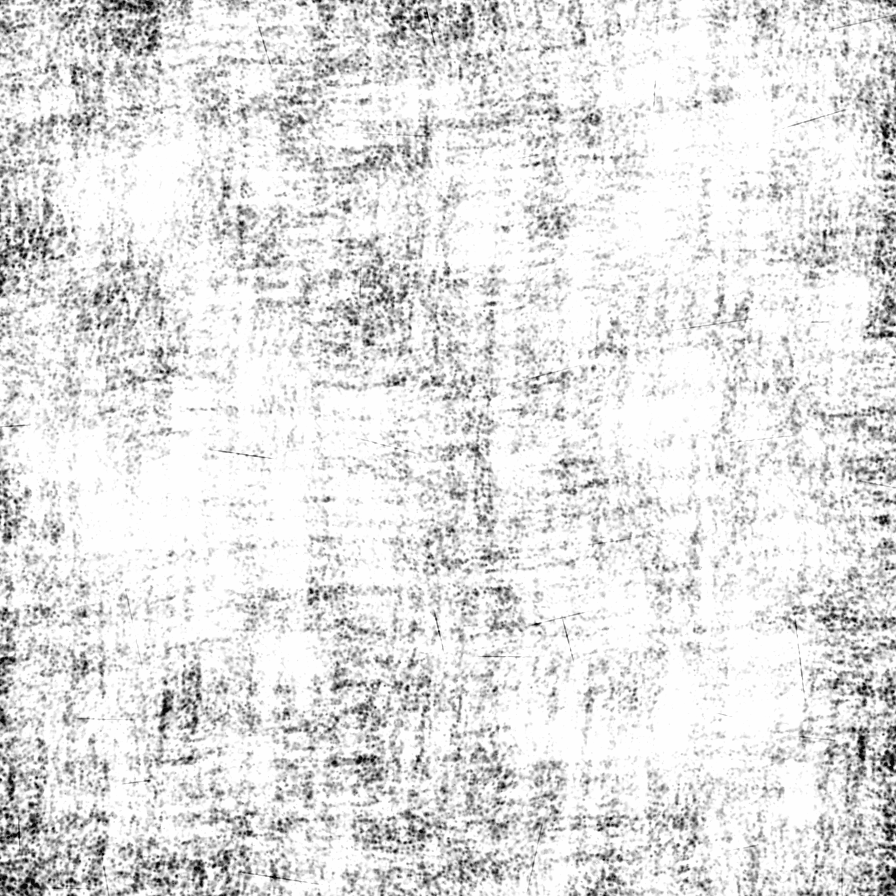
This texture is drawn by a WebGL 1 fragment shader. Its source:

```glsl
precision highp float;
uniform vec2 u_resolution;

const vec3 PAPER = vec3(0.995);
const vec3 INK = vec3(0.03);
const int SCRATCHES = 34;

float hash(vec2 p) {
  vec3 q = fract(vec3(p.xyx) * 0.1031);
  q += dot(q, q.yzx + 33.33);
  return fract((q.x + q.y) * q.z);
}

vec2 hash2(vec2 p) {
  return vec2(hash(p), hash(p + 57.3));
}

mat2 rotation(float angle) {
  float c = cos(angle), s = sin(angle);
  return mat2(c, s, -s, c);
}

// Smooth value noise, scaled to zero mean and unit deviation
float valueNoise(vec2 p) {
  vec2 cell = floor(p), f = fract(p);
  f = f * f * (3.0 - 2.0 * f);
  float low = mix(hash(cell), hash(cell + vec2(1.0, 0.0)), f.x);
  float high = mix(hash(cell + vec2(0.0, 1.0)), hash(cell + 1.0), f.x);
  return (mix(low, high, f.y) - 0.5) * 4.6;
}

// Cellular noise whose grains vary in size, high at their centres
float cellularGrain(vec2 p) {
  vec2 cell = floor(p), f = fract(p);
  float nearest = 2.0;
  for (int y = -1; y <= 1; y++) {
    for (int x = -1; x <= 1; x++) {
      vec2 offset = vec2(float(x), float(y));
      vec2 centre = offset + hash2(cell + offset);
      float size = 0.6 + 0.8 * hash(cell + offset + 19.7);
      nearest = min(nearest, length(centre - f) / size);
    }
  }
  return (0.45 - nearest) * 4.5;
}

// Layered sines keep the streaks from running perfectly straight
vec2 wobble(vec2 p) {
  vec2 slow = sin(p.yx * vec2(13.0, 11.0) + vec2(0.7, 2.1));
  vec2 quick = sin(p.yx * vec2(41.0, 37.0) + p * 9.0);
  return p + 0.004 * slow + 0.0015 * quick;
}

// Wear that gathers along the sides and the bottom
float edgeWear(vec2 p) {
  float side = exp(-28.0 * min(p.x, 1.0 - p.x));
  float bottom = exp(-14.0 * p.y);
  float top = exp(-40.0 * (1.0 - p.y));
  return 0.9 * side + 0.9 * bottom + 0.5 * top;
}

// Patches, columns and rows where the ink collects
float inkDensity(vec2 p) {
  float broad = valueNoise(p * 4.0 + 3.1);
  float patches = valueNoise(rotation(0.3) * p * vec2(17.0, 14.0) + 11.0);
  float columns = valueNoise(rotation(0.02) * p * vec2(95.0, 9.0) + 23.0);
  float rows = valueNoise(rotation(-0.06) * p * vec2(9.0, 110.0) + 41.0);
  return 0.2 * broad + 0.36 * patches + 0.31 * columns + 0.29 * rows
    + edgeWear(p) - 0.13;
}

// Short dashes, upright in some regions and level in others
float dashes(vec2 p) {
  float upright = valueNoise(rotation(0.04) * p * vec2(250.0, 75.0));
  float level = valueNoise(rotation(-0.08) * p * vec2(65.0, 250.0) + 7.0);
  return mix(upright, level, smoothstep(-0.4, 0.4, valueNoise(p * 13.0 + 61.0)));
}

float grainField(vec2 p) {
  float specks = cellularGrain(rotation(0.6) * p * 165.0);
  float dust = valueNoise(rotation(0.9) * p * 330.0);
  return 0.55 * specks + 0.4 * dust + 0.42 * dashes(p);
}

// Tapered line of the given angle and half length
float scratch(vec2 p, vec2 centre, float angle, float reach, float soft) {
  vec2 q = (p - centre) * rotation(angle);
  float taper = 1.0 - smoothstep(0.5 * reach, reach, abs(q.x));
  return taper * (1.0 - smoothstep(0.0003, 0.0003 + soft, abs(q.y)));
}

float scratchField(vec2 p, float soft) {
  float marks = 0.0;
  for (int i = 0; i < SCRATCHES; i++) {
    vec2 seed = vec2(float(i) * 3.7 + 1.0, 8.3);
    float upright = step(0.66, hash(seed + 5.0));
    float angle = (hash(seed + 9.0) - 0.5) * 0.6 + upright * 1.57;
    float reach = mix(0.012, 0.065, hash(seed + 13.0));
    float strength = mix(0.5, 1.0, hash(seed + 17.0));
    marks = max(marks, strength * scratch(p, hash2(seed), angle, reach, soft));
  }
  return marks;
}

void main() {
  vec2 p = gl_FragCoord.xy / u_resolution;
  float soft = max(0.0012, 1.0 / min(u_resolution.x, u_resolution.y));
  vec2 q = wobble(p);
  float density = inkDensity(q);
  float wear = density + grainField(q) * (1.0 + 0.3 * clamp(density, -1.0, 1.5));
  wear += 1.9 * scratchField(p, soft);

  // Exponential tone curve: mostly bare paper, few dark flecks
  float ink = 0.165 * (log(1.0 + exp(1.75 * wear)) - 0.5);
  gl_FragColor = vec4(mix(PAPER, INK, clamp(ink, 0.0, 1.0)), 1.0);
}
```
